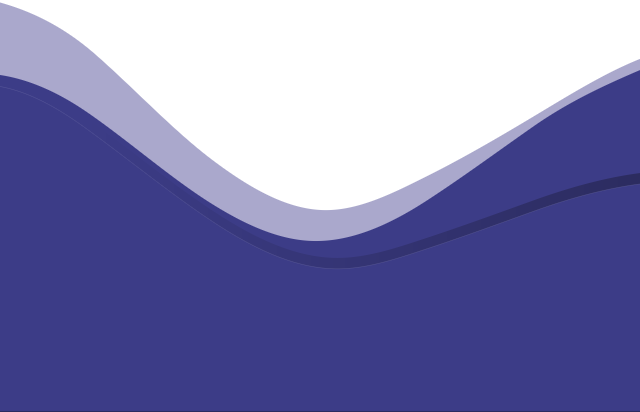
This background is drawn by a Shadertoy shader. Its source:

```glsl
const vec2 CANVAS = vec2(1.5515, 1.0);
const vec3 WHITE = vec3(1.0);
const vec3 LAVENDER = vec3(0.667, 0.660, 0.800);
const vec3 INDIGO = vec3(0.236, 0.236, 0.530);
const vec3 SHADOW = vec3(0.172, 0.172, 0.376);
const float BAND_HEIGHT = 0.0265;
const float BAND_FADE_START = 0.2;
const float LINE_WIDTH = 0.0014;
const float LINE_OPACITY = 0.22;
const float BASE_HEIGHT = 0.0025;

// Wave knots: position x, height y, slope
const int KNOTS = 7;
const vec3 BACK_WAVE[KNOTS] = vec3[KNOTS](
    vec3(0.0, 0.994, -0.28), vec3(0.2323, 0.867, -0.88),
    vec3(0.5172, 0.610, -0.75), vec3(0.7899, 0.490, 0.0),
    vec3(1.0343, 0.572, 0.50), vec3(1.2929, 0.717, 0.60),
    vec3(1.5515, 0.857, 0.40));
const vec3 MIDDLE_WAVE[KNOTS] = vec3[KNOTS](
    vec3(0.0, 0.818, -0.15), vec3(0.2121, 0.727, -0.69),
    vec3(0.5172, 0.503, -0.62), vec3(0.7657, 0.415, 0.0),
    vec3(1.0343, 0.513, 0.65), vec3(1.2929, 0.693, 0.70),
    vec3(1.5515, 0.830, 0.43));
const vec3 FRONT_WAVE[KNOTS] = vec3[KNOTS](
    vec3(0.0, 0.790, -0.18), vec3(0.2020, 0.693, -0.72),
    vec3(0.5172, 0.461, -0.66), vec3(0.8182, 0.3475, 0.0),
    vec3(1.0343, 0.396, 0.33), vec3(1.2929, 0.487, 0.36),
    vec3(1.5515, 0.5535, 0.13));

// Cubic Hermite height through the knots
float waveHeight(vec3 knots[KNOTS], float x) {
    vec3 a = knots[0];
    vec3 b = knots[1];
    for (int i = 1; i < KNOTS - 1; i++) {
        if (x >= knots[i].x) {
            a = knots[i];
            b = knots[i + 1];
        }
    }
    float span = b.x - a.x;
    float t = (x - a.x) / span;
    float s = 1.0 - t;
    return a.y * (1.0 + 2.0 * t) * s * s + b.y * t * t * (3.0 - 2.0 * t)
         + span * t * s * (a.z * s - b.z * t);
}

// Smooth coverage where the signed value is positive
float coverage(float d) {
    float pixel = max(length(vec2(dFdx(d), dFdy(d))), 1e-5);
    return clamp(d / pixel + 0.5, 0.0, 1.0);
}

void mainImage(out vec4 fragColor, in vec2 fragCoord) {
    vec2 p = fragCoord / iResolution.xy * CANVAS;
    float back = waveHeight(BACK_WAVE, p.x) - p.y;
    float middle = waveHeight(MIDDLE_WAVE, p.x) - p.y;
    float front = waveHeight(FRONT_WAVE, p.x) - p.y;

    // Stacked waves
    vec3 color = mix(WHITE, LAVENDER, coverage(back));
    color = mix(color, INDIGO, coverage(middle));

    // Shadow band, stronger toward the right
    float band = coverage(front + BAND_HEIGHT) * (1.0 - coverage(front));
    float strength = clamp((p.x - BAND_FADE_START) / (CANVAS.x - BAND_FADE_START), 0.0, 1.0);
    color = mix(color, SHADOW, band * strength);

    // Faint highlight along the front wave
    float line = coverage(front + 0.5 * LINE_WIDTH) - coverage(front - 0.5 * LINE_WIDTH);
    color = mix(color, LAVENDER, line * LINE_OPACITY);

    // Thin dark base
    color = mix(color, SHADOW, coverage(BASE_HEIGHT - p.y));
    fragColor = vec4(color, 1.0);
}
```
